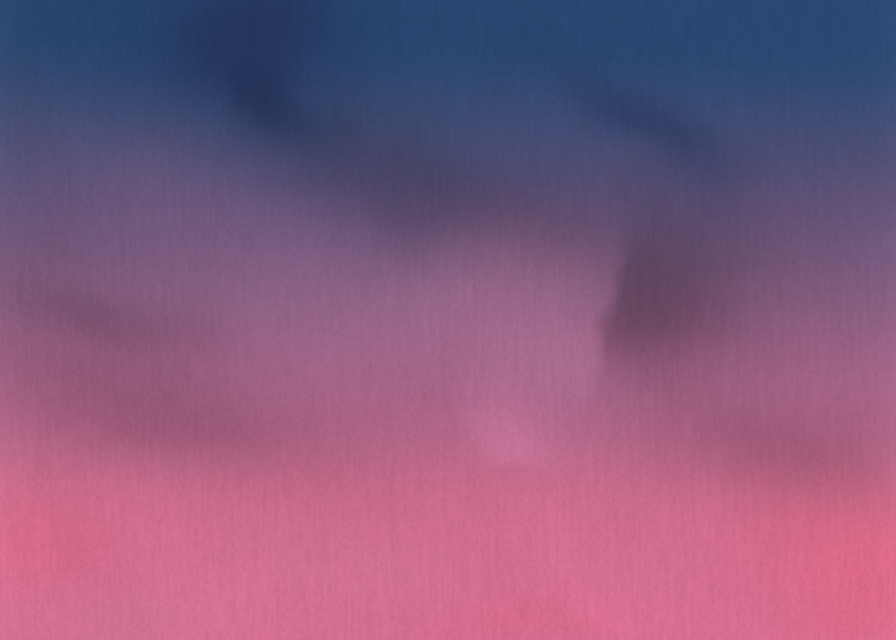
A Shadertoy shader for this background:

```glsl
// Draws a dusk watercolour wash, navy melting into rose, on finely woven paper.

float hash(vec2 p) {
    return fract(sin(dot(p, vec2(127.1, 311.7))) * 43758.5453);
}

float noise(vec2 p) {
    vec2 cell = floor(p), f = fract(p);
    f = f * f * (3.0 - 2.0 * f);
    return mix(mix(hash(cell), hash(cell + vec2(1, 0)), f.x),
               mix(hash(cell + vec2(0, 1)), hash(cell + vec2(1, 1)), f.x), f.y);
}

float fbm(vec2 p) {
    float sum = 0.0, amp = 0.5;
    for (int i = 0; i < 5; i++) {
        sum += amp * noise(p);
        p = mat2(1.6, 1.2, -1.2, 1.6) * p + 7.3;
        amp *= 0.5;
    }
    return sum;
}

// Soft elliptical stain, turned by an angle
float stain(vec2 p, vec2 centre, vec2 radius, float angle) {
    float c = cos(angle), s = sin(angle);
    vec2 d = mat2(c, -s, s, c) * (p - centre) / radius;
    return exp(-dot(d, d));
}

// Vertical blend of pigments, from the foot (0) to the head (1)
vec3 duskGradient(float y) {
    vec3 col = mix(vec3(0.84, 0.44, 0.58), vec3(0.82, 0.43, 0.56), smoothstep(0.0, 0.2, y));
    col = mix(col, vec3(0.64, 0.385, 0.52), smoothstep(0.16, 0.44, y));
    col = mix(col, vec3(0.48, 0.35, 0.485), smoothstep(0.38, 0.61, y));
    col = mix(col, vec3(0.33, 0.31, 0.46), smoothstep(0.54, 0.77, y));
    return mix(col, vec3(0.155, 0.275, 0.435), smoothstep(0.69, 0.96, y));
}

void mainImage(out vec4 fragColor, in vec2 fragCoord) {
    vec2 uv = fragCoord / iResolution.xy;
    vec2 paper = fragCoord / iResolution.y;

    // Ragged displacement for the wet edges
    vec2 warp = vec2(fbm(paper * 5.0), fbm(paper * 5.0 + 31.0)) - 0.48;
    vec2 p = uv + warp * 0.09;
    float cloud = fbm(paper * 3.0 + warp * 1.5 + 4.0) - 0.48;

    vec3 col = duskGradient(uv.y + 0.05 * cloud + 0.015 * warp.y);

    // Navy pools along the head
    float navy = 0.75 * stain(p, vec2(0.27, 0.96), vec2(0.11, 0.10), -0.3)
               + 0.60 * stain(p, vec2(0.31, 0.85), vec2(0.08, 0.035), -0.9)
               + 0.45 * stain(p, vec2(0.71, 0.81), vec2(0.11, 0.04), -0.75);
    col = mix(col, vec3(0.14, 0.19, 0.34), min(navy, 0.85));

    // Dusky diagonal drift and plum shadows
    float shade = 0.17 * stain(p, vec2(0.49, 0.69), vec2(0.20, 0.08), -0.6)
                + 0.12 * stain(p, vec2(0.76, 0.63), vec2(0.13, 0.10), -0.5)
                + 0.13 * stain(p, vec2(0.20, 0.36), vec2(0.20, 0.09), -0.35)
                + 0.10 * stain(p, vec2(0.11, 0.51), vec2(0.12, 0.04), -0.2)
                + 0.14 * stain(p, vec2(0.89, 0.29), vec2(0.15, 0.09), -0.6);
    float crisp = smoothstep(0.665, 0.69, p.x + 0.2 * max(0.47 - p.y, 0.0));
    shade += 0.20 * crisp * stain(p, vec2(0.71, 0.51), vec2(0.09, 0.09), -0.5);
    col *= 1.0 - shade;

    // Pale mauve cloud with a crisp right edge and a hanging tip
    float mauve = 0.42 * (1.0 - crisp) * stain(p, vec2(0.60, 0.50), vec2(0.17, 0.12), -0.4)
                + 0.26 * stain(p, vec2(0.64, 0.40), vec2(0.10, 0.08), 0.6)
                + 0.14 * stain(p, vec2(0.38, 0.50), vec2(0.20, 0.10), -0.4)
                + 0.13 * stain(p, vec2(0.20, 0.70), vec2(0.20, 0.09), -0.5);
    col = mix(col, vec3(0.70, 0.46, 0.60), mauve);
    float tip = smoothstep(0.245, 0.265, p.y) * stain(p, vec2(0.585, 0.29), vec2(0.045, 0.06), 0.3);
    col = mix(col, vec3(0.82, 0.49, 0.64), 0.5 * tip);

    // Coral glows and pale pink at the foot
    float coral = 0.75 * stain(p, vec2(0.97, 0.08), vec2(0.13, 0.12), 0.4)
                + 0.45 * stain(p, vec2(0.02, 0.15), vec2(0.12, 0.09), -0.3)
                + 0.40 * stain(p, vec2(0.58, 0.02), vec2(0.12, 0.04), 0.0);
    col = mix(col, vec3(0.87, 0.40, 0.51), coral);
    float pale = stain(p, vec2(0.12, 0.04), vec2(0.10, 0.05), 0.0)
               + 0.6 * stain(p, vec2(0.38, 0.10), vec2(0.16, 0.06), -0.2);
    col = mix(col, vec3(0.84, 0.48, 0.62), 0.4 * pale);

    // Mottling, vertical brush fibres and fine grain
    float fibres = noise(paper * vec2(240.0, 24.0)) - 0.5;
    float grain = noise(paper * vec2(330.0, 210.0) + 19.0) - 0.5;
    col *= 1.0 + 0.10 * cloud + 0.035 * fibres + 0.05 * grain;

    // Slightly lifted pigment at the side margins
    float margin = min(uv.x, 1.0 - uv.x);
    col += 0.02 * exp(-margin * 45.0);

    fragColor = vec4(clamp(col, 0.0, 1.0), 1.0);
}
```
